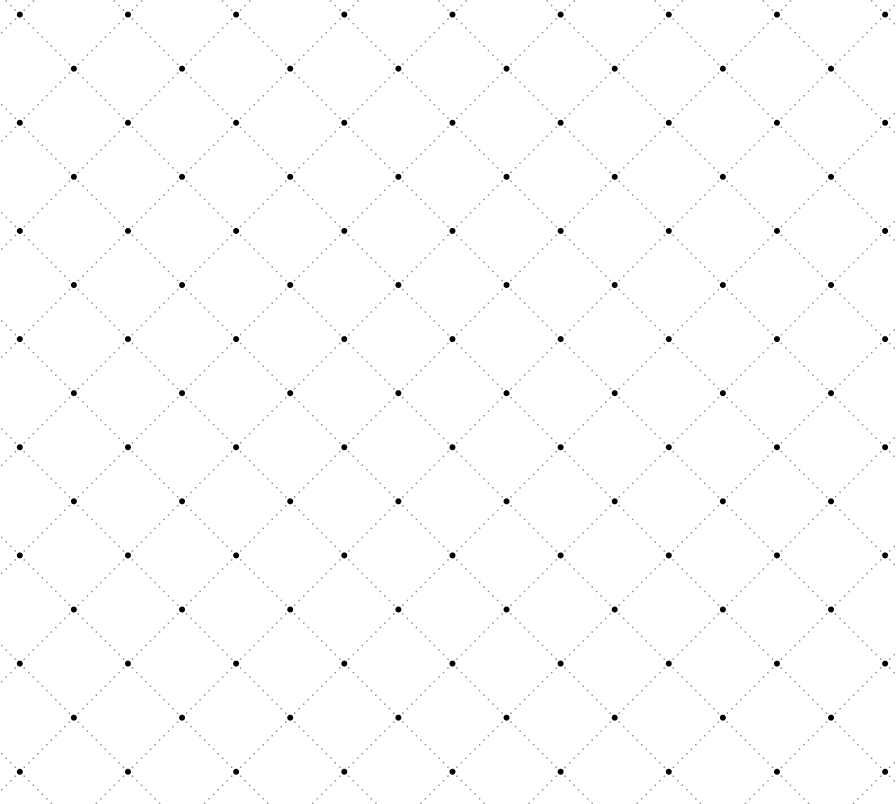
Give the GLSL for this pattern, as a WebGL 1 fragment shader.

```glsl
precision highp float;

uniform vec2 u_resolution;

// Lengths are fractions of the canvas width
const float PERIOD = 0.12072;
const vec2 ORIGIN = vec2(0.0221, 0.0360);
const float NODE_RADIUS = 0.0033;
const float BEAD_RADIUS = 0.0009;
const float BEADS_PER_EDGE = 12.0;

const vec3 PAPER = vec3(1.0);
const vec3 BEAD_GRAY = vec3(0.58);
const vec3 NODE_BLACK = vec3(0.0);

// Offset to the nearest multiple of each step
vec2 nearestOffset(vec2 p, vec2 spacing) {
  return p - spacing * floor(p / spacing + 0.5);
}

// Antialiased disc coverage
float disc(vec2 offset, float radius, float pixel) {
  return clamp((radius - length(offset)) / pixel + 0.5, 0.0, 1.0);
}

// Rows of beads along both directions of a square grid
float beadLines(vec2 p, float edge, float radius, float pixel) {
  float gap = edge / BEADS_PER_EDGE;
  float alongX = disc(nearestOffset(p, vec2(gap, edge)), radius, pixel);
  float alongY = disc(nearestOffset(p, vec2(edge, gap)), radius, pixel);
  return max(alongX, alongY);
}

void main() {
  float pixel = 1.0 / u_resolution.x;
  vec2 p = gl_FragCoord.xy * pixel - ORIGIN;

  // Turn the grid by 45 degrees to form diamonds
  vec2 diagonal = vec2(p.x + p.y, p.x - p.y) * sqrt(0.5);
  float edge = PERIOD * sqrt(0.5);

  float beads = beadLines(diagonal, edge, BEAD_RADIUS, pixel);
  float nodes = disc(nearestOffset(diagonal, vec2(edge)), NODE_RADIUS, pixel);

  vec3 color = mix(PAPER, BEAD_GRAY, beads);
  color = mix(color, NODE_BLACK, nodes);
  gl_FragColor = vec4(color, 1.0);
}
```
